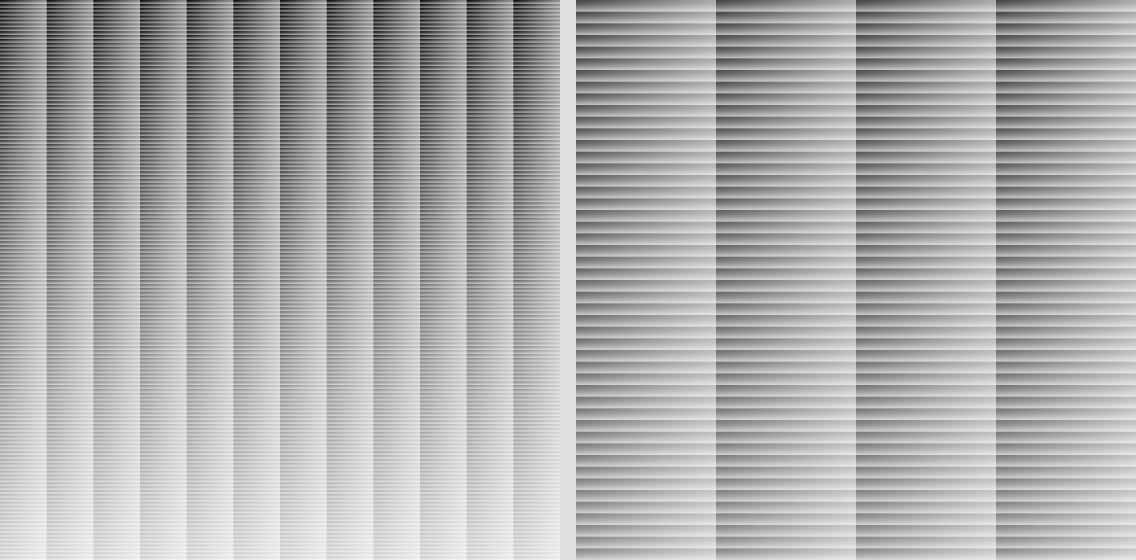
Left: the whole. Right: its middle third, enlarged.
Write a Shadertoy shader that draws this pattern.

```glsl
// Pleated grey blind: 12 columns by 144 thin slats, fading to white downward.
// Each cell multiplies a column ramp, a slat ramp and a page-high fade of shade;
// the sawtooth ramps are integrated over each pixel so their edges stay smooth.

// Integral from 0 to t of pow(fract(t), power)
float rampIntegral(float t, float power) {
    return (floor(t) + pow(fract(t), power + 1.0)) / (power + 1.0);
}

// Mean of the repeating ramp over a window of the given width
float smoothRamp(float t, float power, float width) {
    return (rampIntegral(t + 0.5 * width, power)
          - rampIntegral(t - 0.5 * width, power)) / width;
}

void mainImage(out vec4 fragColor, in vec2 fragCoord) {
    vec2 uv = fragCoord / iResolution.xy;
    float down = 1.0 - uv.y;

    // Repeats across and down, and the size of a pixel in each
    vec2 repeats = vec2(12.0, 144.0);
    vec2 pixel = repeats / iResolution.xy;

    // Columns lighten to the right, slats lighten toward a thin bright lower edge
    float columnShade = 1.0 - 0.55 * smoothRamp(uv.x * repeats.x, 1.0, pixel.x);
    float slatShade = 1.0 - 0.65 * smoothRamp(down * repeats.y, 1.5, pixel.y);

    // Overall fade from black at the top to near white at the bottom
    float fadeShade = 1.0 - 0.8 * down;

    float grey = 1.0 - columnShade * slatShade * fadeShade;
    fragColor = vec4(vec3(grey), 1.0);
}
```
